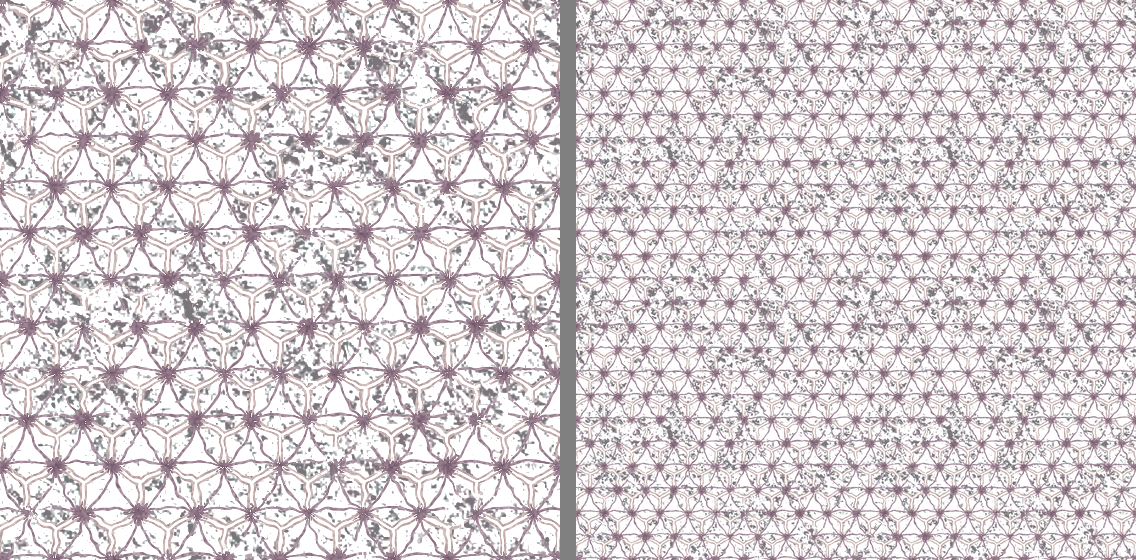
Left: one tile. Right: repeated 2 by 2.
Give the GLSL for this pattern, as a three.js fragment shader.

```glsl
varying vec2 vUv;

float hash(vec2 p) {
  vec3 a = fract(p.xyx * 0.1031);
  a += dot(a, a.yzx + 33.33);
  return fract((a.x + a.y) * a.z);
}

// Value noise that wraps after a whole number of cells
float noise(vec2 p, vec2 period) {
  vec2 i = floor(p);
  vec2 f = fract(p);
  f = f * f * (3.0 - 2.0 * f);
  float bottom = mix(hash(mod(i, period)), hash(mod(i + vec2(1.0, 0.0), period)), f.x);
  float top = mix(hash(mod(i + vec2(0.0, 1.0), period)), hash(mod(i + 1.0, period)), f.x);
  return mix(bottom, top, f.y);
}

float tileNoise(float cells) {
  return noise(vUv * cells, vec2(cells));
}

void main() {
  float grain = tileNoise(230.0);
  float patches = 0.55 * tileNoise(11.0) + 0.45 * tileNoise(37.0);
  vec2 bend = vec2(tileNoise(61.0), tileNoise(67.0)) - 0.5;

  // Triangular lattice: 10 nodes across, 12 staggered rows
  vec2 s = vec2(vUv.x * 10.0 - vUv.y * 6.0, vUv.y * 12.0) + bend * 0.07;
  vec2 f = fract(s);
  bool pointsUp = f.x + f.y < 1.0;
  vec2 g = pointsUp ? f : 1.0 - f;

  // Sorted barycentric weights and the nearest node
  vec3 b = vec3(1.0 - g.x - g.y, g);
  float hi = max(b.x, max(b.y, b.z));
  float lo = min(b.x, min(b.y, b.z));
  float mid = 1.0 - hi - lo;
  vec2 corner = b.y >= hi ? vec2(1.0, 0.0) : b.z >= hi ? vec2(0.0, 1.0) : vec2(0.0);
  vec2 node = floor(s) + (pointsUp ? corner : 1.0 - corner);
  float strength = hash(mod(vec2(node.x * 2.0 + node.y, node.y), vec2(20.0, 12.0)) + 5.0);
  float nodeDistance = sqrt(lo * lo + mid * mid + lo * mid);

  // Curved petal rims and the doubled three-armed ribs
  float along = hi - mid;
  float rim = 0.866 * lo - 0.1 * (1.0 - along * along);
  float rib = (mid - lo) * 0.5;
  float petal = pointsUp ? smoothstep(0.02, -0.02, rim) : 1.0;
  float rimLine = pointsUp ? smoothstep(0.032, 0.012, abs(rim)) : 0.0;
  float ribLine = pointsUp ? 0.0 : smoothstep(0.028, 0.01, abs(rib - 0.045));
  float ribGap = pointsUp ? 0.0 : smoothstep(0.05, 0.035, rib);

  // Diagonal crumpled flecks, denser inside the petals
  vec2 crease = vec2((vUv.x - vUv.y) * 34.0, (vUv.x + vUv.y) * 88.0) + bend * 3.0;
  float fleck = 0.4 * noise(crease, vec2(34.0, 88.0)) + 0.25 * tileNoise(83.0) + 0.35 * grain;
  float cut = 0.61 - 0.08 * petal + 0.35 * (patches - 0.5);
  float fleckInk = smoothstep(cut, cut + 0.04, fleck);
  float fleckDepth = smoothstep(cut, cut + 0.2, fleck);
  vec3 fleckColor = mix(vec3(0.89, 0.85, 0.87), vec3(0.5, 0.45, 0.48), fleckDepth);
  fleckColor = mix(fleckColor, fleckColor * vec3(0.93, 1.03, 1.0), tileNoise(29.0));

  // Patchy loss along the lines
  float keep = smoothstep(0.3, 0.42, patches + 0.35 * (grain - 0.5) + 0.12 * strength);

  // Ragged twelve-pointed bursts on the nodes
  float spikes = cos(12.566 * lo / max(lo + mid, 0.001));
  float radius = 0.1 + 0.06 * strength + 0.035 * spikes + 0.16 * (grain - 0.5);
  float burst = smoothstep(0.025, -0.025, nodeDistance - radius);
  burst *= mix(0.5 + 0.5 * keep, 1.0, strength);

  vec3 color = mix(vec3(1.0), fleckColor, fleckInk);
  color = mix(color, vec3(1.0), ribGap * keep);
  vec3 ribColor = mix(vec3(0.66, 0.56, 0.58), vec3(0.87, 0.79, 0.77), grain);
  color = mix(color, ribColor, ribLine * keep);
  vec3 rimColor = mix(vec3(0.51, 0.4, 0.47), vec3(0.76, 0.67, 0.72), grain);
  color = mix(color, rimColor, rimLine * keep);
  vec3 burstColor = mix(vec3(0.42, 0.32, 0.39), vec3(0.64, 0.54, 0.6), grain);
  color = mix(color, burstColor, burst);
  gl_FragColor = vec4(color, 1.0);
}
```
